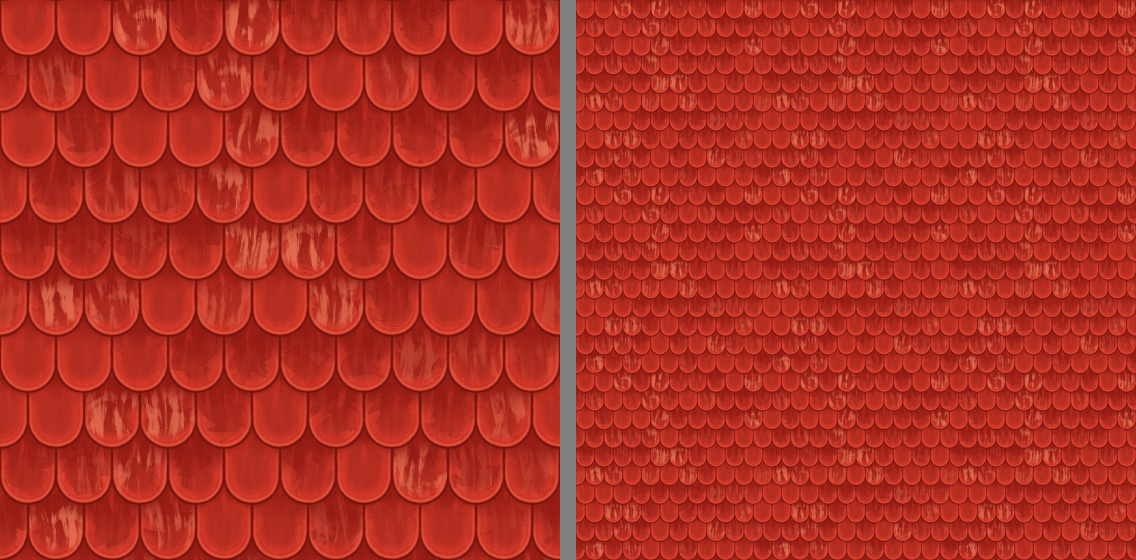
Left, the tile; right, the same tile 3 across and 3 down.
A Shadertoy shader for this texture:

```glsl
// Glossy red roof of overlapping round-ended scales with worn, streaked glaze.

const float REPEATS = 10.0;   // scales across and rows down (even, so rows wrap)
const float RADIUS = 0.5;     // half width of a scale, in cells

const vec3 DEEP   = vec3(0.50, 0.09, 0.06);
const vec3 DARK   = vec3(0.60, 0.11, 0.08);
const vec3 MID    = vec3(0.71, 0.18, 0.13);
const vec3 BRIGHT = vec3(0.84, 0.22, 0.16);
const vec3 RIM    = vec3(0.86, 0.34, 0.25);
const vec3 PALE   = vec3(0.90, 0.46, 0.34);

float hash(vec2 cell, float salt) {
    vec3 h = fract(vec3(cell, salt) * vec3(0.1031, 0.1130, 0.0973) + 0.137);
    h += dot(h, h.yzx + 33.33);
    return fract((h.x + h.y) * h.z);
}

// Layered, warped sines; roughly -1 to 1.
float waves(vec2 p, float seed) {
    float sum = 0.0, amp = 0.5;
    for (int i = 0; i < 5; i++) {
        p += 0.7 * sin(p.yx * 1.1 + seed);
        sum += amp * sin(p.x + seed) * cos(p.y - seed * 1.7);
        p = mat2(1.2, 1.1, -1.1, 1.2) * p + seed;
        amp *= 0.6;
    }
    return sum;
}

// Distance to a scale whose tip is at the origin and whose sides run upward.
float scaleDistance(vec2 p) {
    return length(vec2(p.x, min(p.y - RADIUS, 0.0))) - RADIUS;
}

// Odd rows are centred in their cells, even rows are shifted by half a cell.
float shiftedX(float x, float row) {
    return x + 0.5 * (1.0 - mod(row, 2.0));
}

vec2 scaleLocal(vec2 p, float row) {
    return vec2(fract(shiftedX(p.x, row)) - 0.5, p.y - row);
}

vec3 shadeScale(vec2 s, vec2 id) {
    float seed = 40.0 * hash(id, 1.0);
    float wear = smoothstep(0.12, 0.55, hash(id, 2.0));
    float streakAmount = smoothstep(0.3, 1.0, hash(id, 3.0));
    float blot = waves(s * vec2(5.0, 6.0), seed);
    float streak = waves(s * vec2(17.0, 3.0), seed + 7.0);
    float patchy = waves(s * 4.0, seed + 13.0);

    // Distances to the own rim and to the scales lying above.
    float depth = -scaleDistance(s);
    float cover = scaleDistance(vec2(abs(s.x) - 0.5, s.y - 1.0));
    float inner = min(depth, cover);

    // Bright border around a duller middle, darkening toward the top.
    vec3 col = mix(BRIGHT, MID, smoothstep(0.06, 0.30, inner + 0.1 * (s.y - 0.5)));
    float shadeStart = mix(0.78, 0.48, wear);
    float shade = smoothstep(shadeStart, shadeStart + 0.5, s.y + 0.12 * patchy);
    col = mix(col, DARK, 0.92 * shade);

    // Worn glaze: a darker ragged pool with a thin outline.
    float film = inner - 0.15 + (0.08 + 0.42 * wear) * blot;
    float pool = smoothstep(-0.008, 0.012, film);
    float poolTone = smoothstep(0.2, 0.85, s.y + 0.5 * patchy);
    col = mix(col, DARK, pool * wear * (0.15 + 0.6 * poolTone));
    float outline = exp(-pow(film / 0.013, 2.0)) * smoothstep(0.03, 0.09, inner);
    col = mix(col, DEEP, outline * (0.12 + 0.33 * wear));

    // Pale vertical streaks and a faint overall grain.
    float span = smoothstep(0.08, 0.3, s.y) * (1.0 - smoothstep(0.75, 1.2, s.y));
    float pale = smoothstep(-0.2, 0.5, streak + 0.9 * patchy) * span;
    col = mix(col, PALE, pale * (0.08 + 0.72 * streakAmount) * wear);
    float smear = smoothstep(0.2, 0.7, streak - 0.3 * patchy);
    col = mix(col, BRIGHT, 0.35 * smear * smoothstep(0.6, 1.0, s.y));
    col *= 1.0 + 0.04 * streak;

    // Raised rim, strongest around the lower curve.
    float edge = depth + 0.008 * blot;
    float rim = exp(-pow((edge - 0.05) / 0.022, 2.0));
    float rimLight = mix(0.85, 0.22, smoothstep(0.15, 0.75, s.y));
    col = mix(col, RIM, rim * rimLight);
    float crease = exp(-pow((edge - 0.095) / 0.018, 2.0));
    col = mix(col, MID, 0.35 * crease);

    // Shadow under the scales above and dark grooves along the edges.
    col = mix(col, DEEP, 0.5 * exp(-max(cover, 0.0) / 0.09));
    float groove = 1.0 - smoothstep(0.006, 0.036, min(edge, cover + 0.004));
    return mix(col, DEEP * 0.92, groove);
}

void mainImage(out vec4 fragColor, in vec2 fragCoord) {
    vec2 p = fragCoord / iResolution.xy * REPEATS;
    float row = floor(p.y);
    vec2 s = scaleLocal(p, row);

    // Outside the rounded end, the row beneath shows through.
    if (scaleDistance(s) > 0.0) {
        row -= 1.0;
        s = scaleLocal(p, row);
    }
    vec2 id = mod(vec2(floor(shiftedX(p.x, row)), row), REPEATS);
    fragColor = vec4(shadeScale(s, id), 1.0);
}
```
